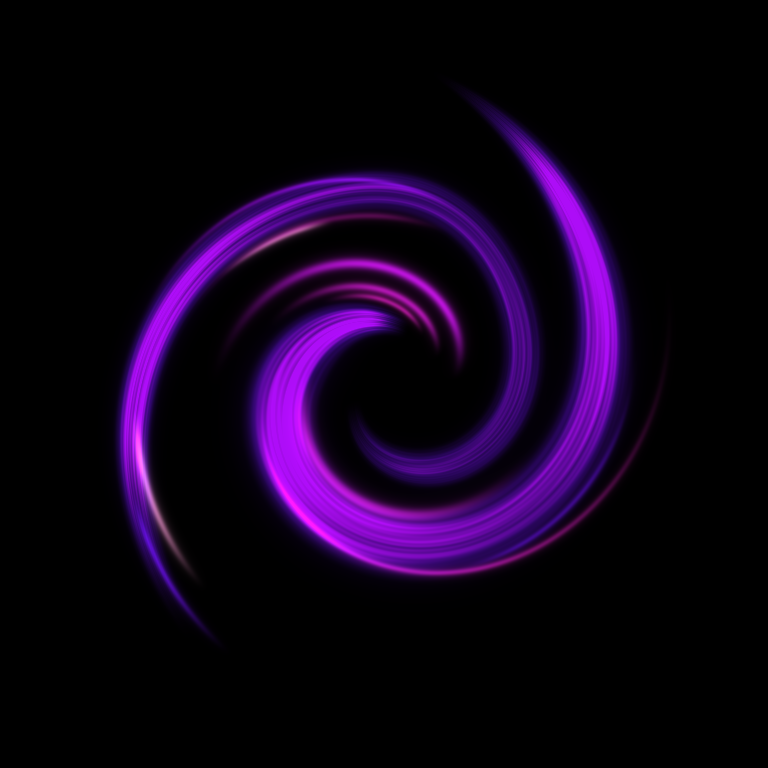
Write a three.js fragment shader that draws this background.

```glsl
// A glowing violet vortex on black: two broad spiral arms and thin light strands.
// Each part is a radius curve over an unwound polar angle, measured in turns;
// gradient noise stretched along the arms splits them into fine filaments.
varying vec2 vUv;

#define CENTER vec2(0.508, 0.492)
#define VIOLET vec3(0.36, 0.055, 0.80)
#define MAGENTA vec3(0.68, 0.05, 0.97)
#define PINK vec3(0.90, 0.12, 0.78)
#define PALE vec3(1.00, 0.62, 0.85)
#define HALO vec3(0.10, 0.01, 0.26)
#define FILAMENTS 0.55
#define ARC_PITCH 0.307
#define TAU 6.2831853

vec2 hashGradient(vec2 cell) {
  float h = fract(sin(dot(cell, vec2(127.1, 311.7))) * 4375.85);
  return vec2(cos(TAU * h), sin(TAU * h));
}

float gradientNoise(vec2 p) {
  vec2 i = floor(p), f = fract(p);
  vec2 s = f * f * f * (f * (f * 6.0 - 15.0) + 10.0);
  vec2 e = vec2(0.0, 1.0);
  float low = mix(dot(hashGradient(i), f),
                  dot(hashGradient(i + e.yx), f - e.yx), s.x);
  float high = mix(dot(hashGradient(i + e.xy), f - e.xy),
                   dot(hashGradient(i + e.yy), f - e.yy), s.x);
  return mix(low, high, s.y);
}

float bump(float x, float middle, float size) {
  float d = (x - middle) / size;
  return exp(-d * d);
}

// Arm centre line: steady growth, a lifted root and a flaring tip
float armRadius(float u, float root, float growth, float lift, float flare, float power) {
  return root + growth * u + lift * exp(-12.0 * u) + flare * pow(u, power);
}

// Soft band with filaments; v runs across it from -1 to 1
vec3 armBand(float v, float turn, float light, float seed) {
  float streak = gradientNoise(vec2(v * 3.5 + seed, turn * 4.0))
               + 0.6 * gradientNoise(vec2(v * 9.0 - seed, turn * 5.0));
  float body = 1.0 - smoothstep(0.2, 1.15, abs(v));
  float glow = clamp(body * light * (1.0 + FILAMENTS * streak), 0.0, 1.0);
  vec3 tone = mix(VIOLET, MAGENTA, smoothstep(0.35, 0.95, glow));
  return tone * glow + HALO * light * exp(-1.3 * v * v) * (1.0 - body);
}

// Thin line between two turns and radii (span.xy, radii.xy), bowed by bend
float strand(vec2 polar, vec2 span, vec2 radii, float bend, float width) {
  float t = clamp((polar.x - span.x) / (span.y - span.x), 0.0, 1.0);
  float r = mix(radii.x, radii.y, t) + 4.0 * bend * t * (1.0 - t);
  float fade = smoothstep(0.0, 0.3, t) * (1.0 - smoothstep(0.5, 1.0, t));
  float d = (polar.y - r) / width;
  return fade * (0.75 * exp(-d * d) + 0.25 * exp(-0.2 * d * d));
}

vec3 broadArms(vec2 polar) {
  // Outer arm, from above the core round to the upper tip
  float u = clamp((polar.x - 0.2) / 1.031, 0.0, 1.0);
  float r = armRadius(u, 0.070, 0.234, 0.013, 0.115, 7.5);
  float width = 0.048 * mix(0.3, 1.0, smoothstep(0.0, 0.3, u))
              * (1.0 - 0.92 * pow(u, 7.5));
  float light = smoothstep(0.0, 0.1, u) * (1.0 - smoothstep(0.9, 1.0, u))
              * (1.0 - 0.35 * bump(u, 0.66, 0.14));
  vec3 color = armBand((polar.y - r) / width, polar.x, light, 3.0);

  // Inner arm, from the core round to the lower left tip
  u = clamp((polar.x - 0.539) / 1.106, 0.0, 1.0);
  r = armRadius(u, 0.026, 0.336, 0.026, 0.050, 12.0) + 0.0195 * bump(u, 0.613, 0.08);
  width = 0.029 * mix(0.4, 1.0, smoothstep(0.0, 0.3, u)) * (1.0 - 0.6 * pow(u, 12.0));
  light = smoothstep(0.0, 0.25, u) * (1.0 - smoothstep(0.88, 1.0, u))
        * (0.58 + 0.42 * smoothstep(0.7, 0.86, u));
  return color + armBand((polar.y - r) / width, polar.x, light, 8.0);
}

vec3 lightStrands(vec2 polar) {
  vec3 color = vec3(0.0);
  // Nested arcs above the core
  for (int i = 0; i < 3; i++) {
    float n = float(i);
    vec2 span = vec2(0.022 + 0.07 * n, 0.50 - 0.07 * n);
    vec2 radii = 0.085 + ARC_PITCH * (span - 0.022) - 0.044 * sqrt(0.5 * n);
    float line = strand(polar, span, radii, 0.003, 0.0065 - 0.0014 * n);
    color += mix(MAGENTA, PINK, 0.4 + 0.3 * n) * line * (0.95 - 0.15 * n);
  }
  // Rims of the outer arm
  color += PINK * 0.65 * strand(polar, vec2(0.46, 0.944), vec2(0.103, 0.203), -0.004, 0.0075);
  color += PINK * 0.60 * strand(polar, vec2(0.514, 1.070), vec2(0.172, 0.395), -0.037, 0.0038);
  color += VIOLET * 0.5 * strand(polar, vec2(0.80, 1.03), vec2(0.245, 0.325), -0.004, 0.0035);
  // Rims, glints and trailing tip of the inner arm
  color += MAGENTA * 0.5 * strand(polar, vec2(1.19, 1.46), vec2(0.250, 0.337), 0.0, 0.003);
  color += PINK * 0.35 * strand(polar, vec2(1.19, 1.45), vec2(0.219, 0.284), -0.012, 0.004);
  color += PALE * 0.50 * strand(polar, vec2(1.30, 1.41), vec2(0.231, 0.267), -0.003, 0.0035);
  color += PALE * 0.70 * strand(polar, vec2(1.51, 1.633), vec2(0.331, 0.354), 0.0, 0.0045);
  color += VIOLET * 0.7 * strand(polar, vec2(1.56, 1.665), vec2(0.360, 0.402), 0.0, 0.004);
  return color;
}

void main() {
  vec2 p = vUv - CENTER;
  float angle = fract(atan(p.y, p.x) / TAU);
  vec3 color = vec3(0.0);
  // Visit both windings of the spiral
  for (int winding = 0; winding < 2; winding++) {
    vec2 polar = vec2(angle + float(winding), length(p));
    color += broadArms(polar) + lightStrands(polar);
  }
  gl_FragColor = vec4(min(color, 1.0), 1.0);
}
```
